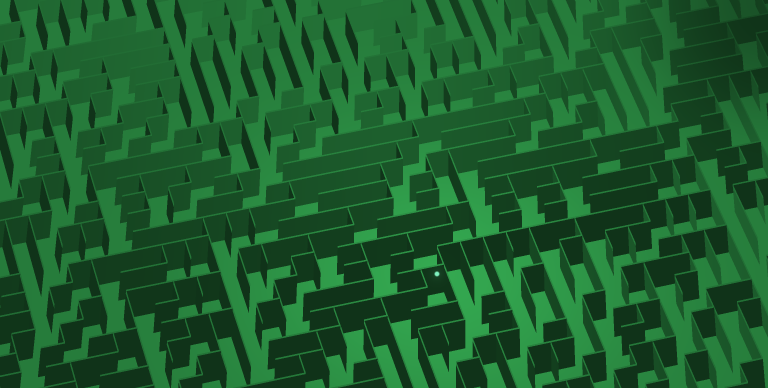
This pattern is drawn by a WebGL 2 fragment shader. Its source:

```glsl
#version 300 es
precision highp float;
// Draws a green labyrinth of thin upright walls, seen from above at a slant and lit by a lamp.

uniform vec2 u_resolution;
out vec4 fragColor;

const vec3 GREEN = vec3(0.20, 0.65, 0.31);
const vec3 LAMP_COLOR = vec3(0.50, 0.95, 0.75);
const vec2 LAMP = vec2(0.569, 0.294);       // share of the canvas
const vec2 STEP_ACROSS = vec2(0.060, 0.0125); // one cell sideways, in canvas heights
const vec2 STEP_AWAY = vec2(-0.018, 0.047);   // one cell into the distance
const float WALL_HEIGHT = 0.075;
const float LAMP_LIFT = 8.0;                // lamp height in cells
const float AMBIENT = 0.31;
const int SAMPLES = 3;

float hash(vec2 p) {
    return fract(sin(dot(p, vec2(127.1, 311.7))) * 43758.5453);
}

// Each grid corner carries one wall, running either across or away.
bool runsAcross(vec2 corner) {
    float bias = mix(0.28, 0.74, hash(floor(corner / 4.0) + 17.0));
    return hash(corner) < bias;
}

// Light on an upright face, given its offset from the lamp along the normal.
float faceShade(float along, vec2 ground) {
    float facing = max(along, 0.0) / length(vec3(ground, LAMP_LIFT));
    return AMBIENT + 0.44 * pow(facing, 1.25);
}

float floorShade(vec2 ground) {
    return 0.74 + 0.27 * exp(-dot(ground, ground) / 70.0);
}

// Follows the view ray from the wall tops (depth 0) to the floor (depth 1).
float mazeShade(vec2 p, mat2 toGround) {
    vec2 ground = toGround * p;
    vec2 travel = toGround * vec2(0.0, WALL_HEIGHT);
    vec2 start = ground - travel;
    float nearest = 1.0;
    float shade = floorShade(ground);

    // Walls running across, which face the viewer
    for (int i = 1; i <= 2; i++) {
        float line = floor(start.y) + float(i);
        float depth = (line - start.y) / travel.y;
        vec2 hit = start + travel * depth;
        if (depth < nearest && runsAcross(vec2(floor(hit.x), line))) {
            nearest = depth;
            float rim = 0.88 * floorShade(hit);
            shade = depth < 0.055 ? rim : faceShade(hit.y, hit);
        }
    }

    // Walls running away, which show their left side
    float line = floor(start.x) + 1.0;
    float depth = (line - start.x) / travel.x;
    vec2 hit = start + travel * depth;
    if (depth < nearest && !runsAcross(vec2(line, floor(hit.y)))) {
        float rim = 0.88 * floorShade(hit);
        shade = depth < 0.13 ? rim : faceShade(0.8 * hit.x, hit);
    }
    return shade;
}

void main() {
    mat2 toGround = inverse(mat2(STEP_ACROSS, STEP_AWAY));
    float aspect = u_resolution.x / u_resolution.y;
    vec2 lamp = LAMP * vec2(aspect, 1.0);

    // Average several rays per pixel for smooth edges
    float shade = 0.0;
    for (int j = 0; j < SAMPLES; j++) {
        for (int i = 0; i < SAMPLES; i++) {
            vec2 offset = (vec2(i, j) + 0.5) / float(SAMPLES) - 0.5;
            vec2 p = (gl_FragCoord.xy + offset) / u_resolution.y - lamp;
            p /= 1.0 - 0.10 * p.y; // mild perspective
            shade += mazeShade(p, toGround);
        }
    }
    shade /= float(SAMPLES * SAMPLES);

    // Dim the far right corner
    vec2 p = gl_FragCoord.xy / u_resolution.y;
    float corner = length(p - vec2(aspect, 1.0));
    shade *= mix(0.68, 1.0, smoothstep(0.05, 0.45, corner));
    vec3 color = GREEN * shade;

    // Lamp: a small bright bead with a faint halo
    float lampDistance = length(p - lamp);
    float edge = 1.0 / u_resolution.y;
    float bead = 1.0 - smoothstep(0.006 - edge, 0.006 + edge, lampDistance);
    color += 0.12 * LAMP_COLOR * exp(-lampDistance * 90.0);
    color = mix(color, LAMP_COLOR, bead);

    fragColor = vec4(color, 1.0);
}
```
